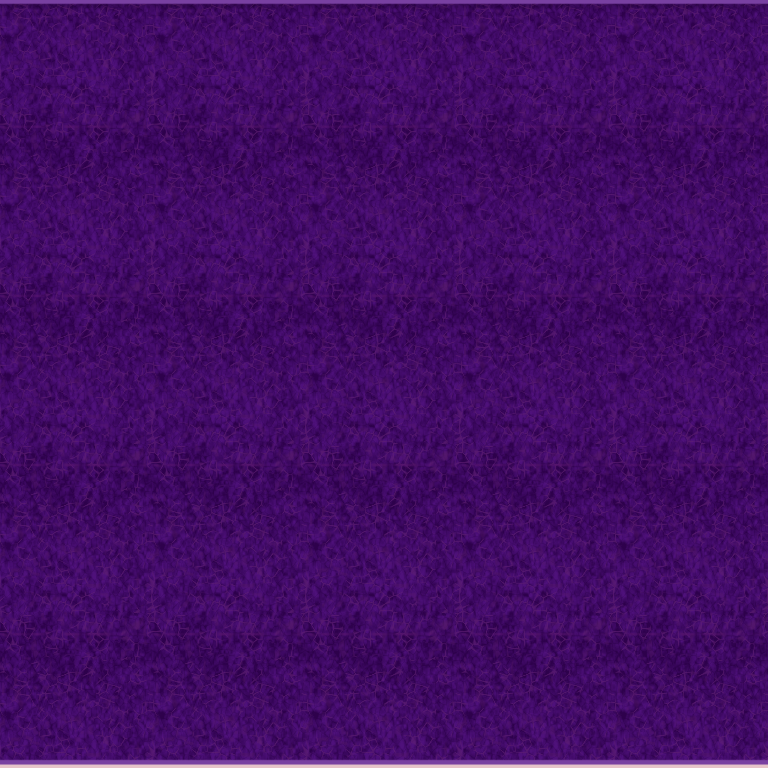
Write a WebGL 1 fragment shader that draws this texture.

```glsl
precision highp float;
uniform vec2 u_resolution;

float hash(vec2 p) {
  return fract(sin(dot(p, vec2(127.1, 311.7))) * 43758.5453);
}

// Value noise over a tile of the given whole number of cells
float tileNoise(vec2 tile, vec2 cells, float seed) {
  vec2 p = tile * cells;
  vec2 i = floor(p), f = fract(p);
  f = f * f * (3.0 - 2.0 * f);
  vec2 a = mod(i, cells) + seed;
  vec2 b = mod(i + 1.0, cells) + seed;
  return mix(mix(hash(a), hash(vec2(b.x, a.y)), f.x),
             mix(hash(vec2(a.x, b.y)), hash(b), f.x), f.y);
}

// Gap between the two nearest cell centres: zero along a crease
float creaseGap(vec2 tile, vec2 cells) {
  vec2 p = tile * cells;
  vec2 i = floor(p), f = fract(p);
  float nearest = 9.0, second = 9.0;
  for (int y = -1; y <= 1; y++) {
    for (int x = -1; x <= 1; x++) {
      vec2 o = vec2(float(x), float(y));
      vec2 id = mod(i + o, cells);
      float d = length(o + vec2(hash(id + 3.7), hash(id + 61.3)) - f);
      second = min(second, max(nearest, d));
      nearest = min(nearest, d);
    }
  }
  return second - nearest;
}

void main() {
  vec2 uv = gl_FragCoord.xy / u_resolution;
  float px = 1.0 / u_resolution.y;
  vec2 tile = (uv - vec2(-0.005, 0.3945)) * vec2(4.99, 4.54);
  vec2 warp = vec2(tileNoise(tile, vec2(14.0), 5.0), tileNoise(tile, vec2(14.0), 19.0)) - 0.5;
  vec2 bent = tile + 0.022 * warp;

  // Upright leather grain, broad blotches and the darker band below each seam
  float grain = tileNoise(bent, vec2(46.0, 26.0), 7.0) - 0.5;
  float fine = tileNoise(tile, vec2(64.0, 48.0), 31.0) - 0.5;
  float blotch = tileNoise(bent, vec2(7.0, 8.0), 43.0) - 0.5;
  float band = cos(6.2832 * (tile.y - 0.32));
  float tone = 0.58 + 0.6 * grain + 0.6 * fine + 0.26 * blotch + 0.08 * band;

  // Dark creases and small pits
  float crease = 1.0 - smoothstep(0.0, 0.25, creaseGap(bent, vec2(28.0, 21.0)));
  float pit = smoothstep(0.72, 0.92, tileNoise(bent, vec2(23.0, 17.0), 71.0));
  tone -= 0.24 * crease + 0.36 * pit;
  tone += 0.12 * (hash(floor(uv * 512.0)) - 0.5);
  vec3 color = mix(vec3(0.18, 0.005, 0.30), vec3(0.305, 0.065, 0.48), clamp(tone, 0.0, 1.0));

  // Reddish wrinkles along a second net of creases, broken into short strands
  float wrinkle = 1.0 - smoothstep(0.03, 0.17, creaseGap(bent + vec2(0.37, 0.61), vec2(17.0, 19.0)));
  float strands = wrinkle * smoothstep(0.36, 0.72, tileNoise(tile, vec2(24.0, 22.0), 113.0));
  color = mix(color, vec3(0.37, 0.12, 0.45), 0.62 * strands);

  // Fine reddish flecks between the wrinkles
  float fleck = smoothstep(0.68, 0.92, tileNoise(bent, vec2(39.0, 34.0), 97.0));
  color = mix(color, vec3(0.33, 0.09, 0.41), 0.4 * fleck);

  // Worn hairlines where the tiles meet
  vec2 seamGap = abs(fract(tile + 0.5) - 0.5);
  vec2 seam = 1.0 - smoothstep(vec2(0.002), vec2(0.012), seamGap);
  float seamWear = tileNoise(tile, vec2(23.0), 131.0);
  color = mix(color, vec3(0.34, 0.08, 0.43), seamWear * max(0.75 * seam.y, 0.2 * seam.x));

  // Lilac strips at top and bottom, with a pale lower edge
  color *= 1.0 - 0.15 * smoothstep(0.984, 0.994, uv.y);
  float strip = smoothstep(0.995 - px, 0.995 + px, uv.y)
              + 1.0 - smoothstep(0.0105 - px, 0.0105 + px, uv.y);
  color = mix(color, vec3(0.47, 0.25, 0.63), strip);
  float paleEdge = 1.0 - smoothstep(0.0045 - px, 0.0045 + px, uv.y);
  color = mix(color, vec3(0.90, 0.77, 0.79), paleEdge);

  gl_FragColor = vec4(color, 1.0);
}
```
